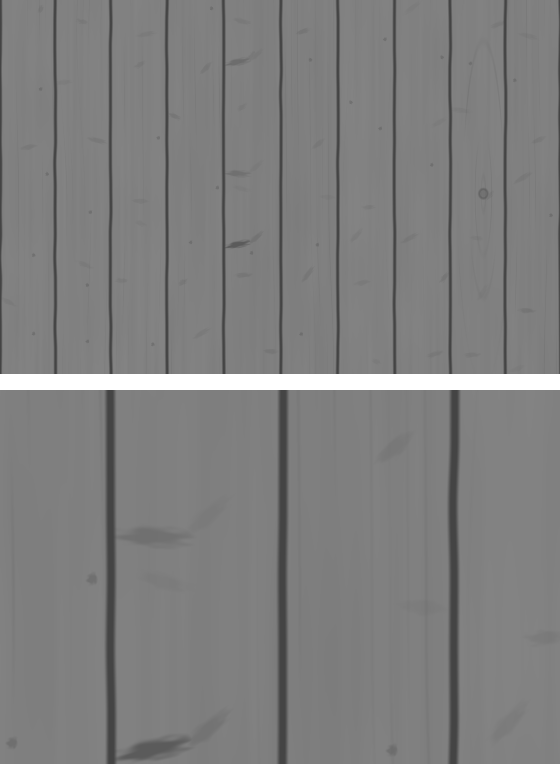
Top, the full canvas; bottom, a detail of the centre.
A Shadertoy shader for this texture:

```glsl
// Ten grey painted wooden planks with dark soft seams, faint grain, smudges and knots.
#define PLANKS 10.0
#define ASPECT 1.5
#define SEAM_CORE 0.0019
#define SEAM_EDGE 0.0058
#define GRAIN_FREQ 62.0
#define GRAIN_DEPTH 0.028
#define MARKS 7
#define SLASH_PLANK 4.0
#define RING_PLANK 8.0
#define PAINT vec3(0.502)
#define SEAM_COLOR vec3(0.265)
#define MARK_COLOR vec3(0.33)

float hash(vec2 p) {
    vec3 q = fract(p.xyx * 0.1031);
    q += dot(q, q.yzx + 33.33);
    return fract((q.x + q.y) * q.z);
}

float noise(vec2 p) {
    vec2 i = floor(p), f = fract(p);
    f = f * f * (3.0 - 2.0 * f);
    return mix(mix(hash(i), hash(i + vec2(1, 0)), f.x),
               mix(hash(i + vec2(0, 1)), hash(i + vec2(1, 1)), f.x), f.y);
}

// Seam position across the canvas; plank widths drift slightly
float seamX(float k) {
    float drift = 0.001 - 0.0034 * sin(6.2832 * (k / PLANKS + 0.03));
    return ASPECT * (k / PLANKS + drift);
}

// Soft rotated ellipse with a ragged outline
float smudge(vec2 d, float angle, vec2 size) {
    float c = cos(angle), s = sin(angle);
    vec2 q = vec2(c * d.x + s * d.y, c * d.y - s * d.x) / size;
    float ragged = 0.5 * (noise(q * 2.5 + size * 900.0) - 0.5);
    return 1.0 - smoothstep(0.45, 1.25, length(q) + ragged);
}

// Small random marks: mostly faint smears, some compact dots
float scatteredMarks(vec2 d, float id) {
    float total = 0.0;
    for (int j = 0; j < MARKS; j++) {
        vec2 seed = vec2(id * 7.3 + 11.0, float(j) * 3.7 + 5.0);
        float kind = hash(seed);
        vec2 at = vec2((hash(seed + 1.7) - 0.5) * 0.12,
                       (float(j) + hash(seed + 4.1)) / float(MARKS));
        bool dot_ = kind < 0.35;
        vec2 size = dot_ ? vec2(0.005, 0.006)
                         : vec2(0.012 + 0.016 * hash(seed + 8.9), 0.007);
        float strength = dot_ ? 0.38 : 0.24 * kind;
        total = max(total, strength * smudge(d - at, 1.6 * hash(seed + 6.3) - 0.5, size));
    }
    return total;
}

// Three slanted scars up one plank, each with a faint tail
float slashes(vec2 d) {
    float total = 0.0;
    for (int j = 0; j < 3; j++) {
        float i = float(j);
        vec2 q = d - vec2(-0.041, 0.346 + 0.19 * i + 0.054 * i * (i - 1.0));
        float strength = j == 0 ? 0.85 : 0.25 + 0.1 * i;
        float tilt = j == 1 ? -0.05 : 0.2;
        total = max(total, strength * smudge(q, tilt, vec2(0.034, 0.0095)));
        total = max(total, 0.3 * strength * smudge(q - vec2(0.05, 0.018), 0.7, vec2(0.024, 0.007)));
    }
    return total;
}

// Thin broken contour lines of a grain field
float grainLines(float field, float y, float id) {
    float f = field * GRAIN_FREQ;
    float line = smoothstep(0.16, 0.0, abs(fract(f) - 0.5));
    float broken = noise(vec2(floor(f) * 5.3 + id * 17.0, y * 4.0));
    return line * smoothstep(0.45, 0.95, broken);
}

void mainImage(out vec4 fragColor, in vec2 fragCoord) {
    vec2 p = fragCoord / iResolution.xy * vec2(ASPECT, 1.0);
    float pixel = 1.0 / iResolution.y;

    // Nearest seam and the plank this point lies on
    float k = round(p.x / ASPECT * PLANKS);
    float wobble = 0.0026 * (noise(vec2(k * 9.1 + 3.0, p.y * 16.0)) - 0.5);
    float toSeam = p.x - seamX(k) - wobble;
    float id = toSeam > 0.0 ? k : k - 1.0;
    vec2 d = vec2(p.x - 0.5 * (seamX(id) + seamX(id + 1.0)), p.y);

    // Paint tone and vertical streaks
    float tone = 0.008 * (hash(vec2(id + 2.0, 8.0)) - 0.5);
    tone += 0.014 * (noise(vec2(p.x * 110.0, p.y * 2.5 + id * 5.0)) - 0.5);
    tone += 0.010 * (noise(p * vec2(24.0, 7.0) + id) - 0.5);

    // Grain runs straight, or arches around the ring knot
    bool hasRing = id == RING_PLANK;
    vec2 r = d - vec2(0.015, 0.482);
    float bend = 0.025 * noise(vec2(id * 13.0 + 4.0, p.y * 2.2));
    float field = hasRing ? length(r * vec2(1.0, 0.13)) + 0.3 * bend : d.x + bend + 1.0;
    float grainAmount = hasRing ? 1.0 : 0.25 + 0.65 * hash(vec2(id + 5.0, 21.0));
    tone -= GRAIN_DEPTH * grainAmount * grainLines(field, p.y, id);

    // Marks and knots
    float marks = scatteredMarks(d, id);
    if (id == SLASH_PLANK) marks = max(marks, slashes(d));
    if (hasRing) {
        float radius = length(r * vec2(1.0, 0.9));
        float rim = smoothstep(0.0035 + pixel, 0.0, abs(radius - 0.0105));
        marks = max(marks, max(0.6 * rim, 0.3 * smoothstep(0.012, 0.008, radius)));
    }
    vec3 color = mix(PAINT + tone, MARK_COLOR, marks);

    // Seams, soft at both edges
    float seam = 1.0 - smoothstep(SEAM_CORE - 0.5 * pixel, SEAM_EDGE + 0.5 * pixel, abs(toSeam));
    fragColor = vec4(mix(color, SEAM_COLOR, seam), 1.0);
}
```
